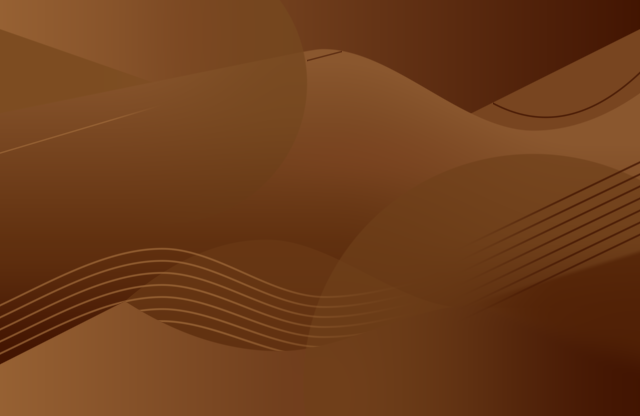
A WebGL 1 fragment shader for this background:

```glsl
precision highp float;
// Abstract brown background of layered waves, translucent discs and fine contour lines.

uniform vec2 u_resolution;

const float ASPECT = 1.536;
const float LINE_GAP = 0.029;
const int LINE_COUNT = 7;

const vec3 CARAMEL = vec3(0.59, 0.38, 0.20);
const vec3 ESPRESSO = vec3(0.26, 0.08, 0.005);
const vec3 TAN = vec3(0.54, 0.34, 0.18);
const vec3 COCOA = vec3(0.38, 0.19, 0.06);
const vec3 BRONZE = vec3(0.46, 0.28, 0.12);
const vec3 RUST = vec3(0.52, 0.27, 0.14);
const vec3 PALE_LINE = vec3(0.63, 0.42, 0.23);
const vec3 DARK_LINE = vec3(0.27, 0.09, 0.01);

// Coverage of a signed distance, negative inside.
float fill(float dist, float soft) {
  return 1.0 - smoothstep(-soft, soft, dist);
}

float stroke(float dist, float halfWidth, float soft) {
  return 1.0 - smoothstep(max(halfWidth - soft, 0.0), halfWidth + soft, abs(dist));
}

float disc(vec2 p, vec2 center, float radius, float soft) {
  return fill(length(p - center) - radius, soft);
}

float glow(vec2 p, vec2 center, vec2 size) {
  vec2 d = (p - center) / size;
  return exp(-dot(d, d));
}

// Smooth rise or fall between two levels.
float ease(float x, float x0, float x1, float y0, float y1) {
  return mix(y0, y1, smoothstep(x0, x1, x));
}

// Wave outlines, as height over x.
float ridgeHeight(float x) {
  float d = x - 0.776;
  if (d < 0.0) return 0.882 - 0.204 * (sqrt(d * d + 0.0004) - 0.02);
  if (x < 1.28) return ease(x, 0.776, 1.28, 0.882, 0.686);
  return 0.686 + 1.375 * (x - 1.28) * (x - 1.28);
}

float hillHeight(float x) {
  float d = x - 0.64;
  return d < 0.0 ? 0.424 - 1.28 * d * d : ease(x, 0.64, 1.12, 0.424, 0.26);
}

float frontHeight(float x) {
  if (x < 0.3) return 0.124 + 0.507 * x;
  if (x < 0.67) return 0.156 + 0.876 * (x - 0.67) * (x - 0.67);
  return ease(x, 0.67, 1.14, 0.156, 0.266) - 0.3 * max(x - 1.14, 0.0);
}

float contourHeight(float x) {
  if (x < 0.39) return ease(x, -0.27, 0.39, 0.1875, 0.402);
  if (x < 0.78) return ease(x, 0.39, 0.78, 0.402, 0.286);
  return ease(x, 0.78, 1.2, 0.286, 0.35);
}

// Evenly spaced copies of a line below the given height.
float lineBundle(float y, float top, float slope, float gap, float soft) {
  float coverage = 0.0;
  for (int i = 0; i < LINE_COUNT; i++) {
    float dist = (y - top + gap * float(i)) / sqrt(1.0 + slope * slope);
    coverage = max(coverage, stroke(dist, 0.002, soft));
  }
  return coverage;
}

void main() {
  vec2 p = gl_FragCoord.xy / u_resolution * vec2(ASPECT, 1.0);
  float soft = 1.0 / u_resolution.y;
  float across = p.x / ASPECT;
  vec3 sideFade = mix(CARAMEL, ESPRESSO, across);
  vec3 color = sideFade;
  color = mix(color, RUST, 0.3 * glow(p, vec2(0.49, 0.92), vec2(0.1, 0.15)));

  // Left wedge and right panel behind the main wave
  float wedge = fill(p.y - 0.93 + 0.349 * p.x, soft);
  color = mix(color, vec3(0.49, 0.30, 0.13), wedge * (1.0 - smoothstep(0.25, 0.5, p.x)));
  float panel = fill(p.y - 0.724 - 0.5 * (p.x - 1.124), soft) * step(1.0, p.x);
  color = mix(color, vec3(0.47, 0.27, 0.125), panel);
  float bowl = p.x - 1.31;
  float bowlDist = (p.y - 0.718 - 2.1 * bowl * bowl) / sqrt(1.0 + 17.6 * bowl * bowl);
  color = mix(color, DARK_LINE, 0.85 * stroke(bowlDist, 0.0015, soft) * step(1.184, p.x));

  // Main wave, darkening downwards
  float level = p.y + 0.2 * smoothstep(0.8, 1.4, p.x);
  vec3 body = mix(ESPRESSO, COCOA, smoothstep(0.12, 0.44, level));
  body = mix(body, TAN, clamp((level - 0.42) / 0.43, 0.0, 1.0));
  body = mix(body, RUST, 0.3 * glow(p, vec2(0.88, 0.62), vec2(0.25, 0.07)));
  color = mix(color, body, fill(p.y - ridgeHeight(p.x), soft));

  // Upper disc and thin straight accents
  vec3 discTint = mix(vec3(0.40, 0.22, 0.08), BRONZE, smoothstep(0.45, 0.75, p.y));
  float upper = disc(p, vec2(0.4, 0.8), 0.337, soft);
  color = mix(color, discTint, 0.8 * upper * smoothstep(0.25, 0.7, p.x));
  float pale = stroke(p.y - 0.632 - 0.297 * p.x, 0.0013, soft);
  color = mix(color, PALE_LINE, 0.65 * pale * (1.0 - smoothstep(0.25, 0.4, p.x)));
  float accent = stroke(p.y - 0.854 - 0.262 * (p.x - 0.736), 0.0013, soft);
  color = mix(color, DARK_LINE, 0.6 * accent * step(0.736, p.x) * step(p.x, 0.82));

  // Lower hill and front wave
  color = mix(color, vec3(0.41, 0.22, 0.08), 0.8 * fill(p.y - hillHeight(p.x), soft));
  vec3 frontColor = mix(sideFade, RUST, 0.35 * glow(p, vec2(0.82, 0.05), vec2(0.1, 0.15)));
  float front = fill(p.y - frontHeight(p.x), soft + 0.06 * smoothstep(1.1, 1.5, p.x));
  color = mix(color, frontColor, front);

  // Large right disc and the dark fold across it
  float corner = smoothstep(0.9, 1.54, p.x) * smoothstep(0.45, 0.2, p.y);
  vec3 largeTint = mix(vec3(0.435, 0.25, 0.10), ESPRESSO, corner);
  color = mix(color, largeTint, 0.7 * disc(p, vec2(1.28, 0.078), 0.552, soft));
  float fold = fill(p.y - 0.266 - 0.31 * (p.x - 1.12), 0.008) * (1.0 - front);
  color = mix(color, vec3(0.32, 0.13, 0.02), 0.75 * fold * smoothstep(1.08, 1.35, p.x));

  // Pale flowing contours and dark diagonal contours
  float top = contourHeight(p.x);
  float slope = (contourHeight(p.x + 0.002) - top) / 0.002;
  float flowing = lineBundle(p.y, top, slope, mix(LINE_GAP, 0.024, smoothstep(0.4, 0.8, p.x)), soft);
  color = mix(color, PALE_LINE, 0.75 * flowing * (1.0 - front) * (1.0 - smoothstep(0.5, 1.02, p.x)));
  float diagonal = lineBundle(p.y, 0.61 + 0.48 * (p.x - ASPECT), 0.48, LINE_GAP, soft);
  color = mix(color, DARK_LINE, 0.85 * diagonal * smoothstep(1.08, 1.4, p.x));

  gl_FragColor = vec4(color, 1.0);
}
```
